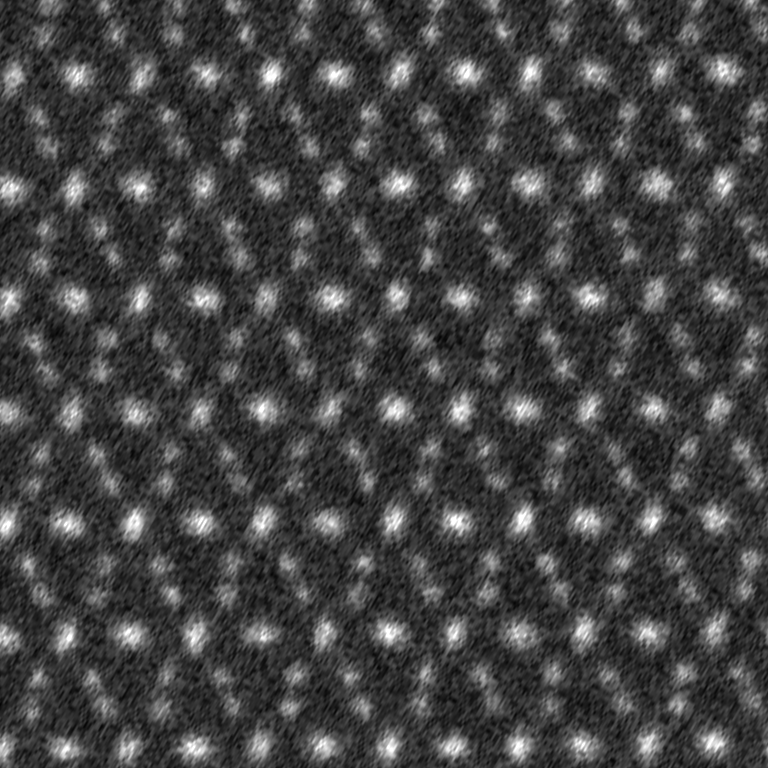
A three.js fragment shader for this pattern:

```glsl
// Grainy grey micrograph of a crystal lattice: bright spots in rows, alternating with tilted dumbbell pairs.
#define UNIT 768.0                  // lattice units across the canvas
#define STEP_ACROSS vec2(64.7, 0.5) // from one column to the next
#define STEP_UP vec2(2.0, 112.1)    // from one row to the next
#define ORIGIN vec2(0.6, 18.5)      // lowest left bright spot
#define BACKGROUND 0.153
#define SPOT_LEVEL 0.64
#define PAIR_LEVEL 0.38
#define JITTER 2.6                  // wander of each spot
#define FADE 0.26                   // variation in brightness
#define GRAIN 0.72
#define GRAIN_SIZE vec2(2.1, 4.6)   // across and along the streaks
#define GRAIN_DIR vec2(0.5, 0.866)

varying vec2 vUv;

float hash(vec2 p) {
  vec3 q = fract(p.xyx * 0.1031);
  q += dot(q, q.yzx + 33.33);
  return fract((q.x + q.y) * q.z);
}

float valueNoise(vec2 p) {
  vec2 i = floor(p), f = fract(p);
  f = f * f * (3.0 - 2.0 * f);
  return mix(mix(hash(i), hash(i + vec2(1.0, 0.0)), f.x),
             mix(hash(i + vec2(0.0, 1.0)), hash(i + 1.0), f.x), f.y);
}

// Coordinates in lattice steps
vec2 toLattice(vec2 p) {
  vec2 a = STEP_ACROSS, b = STEP_UP;
  return vec2(p.x * b.y - p.y * b.x, a.x * p.y - a.y * p.x) / (a.x * b.y - a.y * b.x);
}

// Soft sheared ellipse with a faint halo, varied by its seed
float blob(vec2 d, vec2 size, float lean, vec2 seed) {
  d -= JITTER * (vec2(hash(seed + 11.0), hash(seed + 47.0)) - 0.5);
  d.x -= lean * d.y;
  d /= size;
  float r2 = dot(d, d);
  float level = 1.0 + FADE * (hash(seed + 83.0) - 0.5);
  return level * (exp(-0.5 * r2) + 0.06 * exp(-0.1 * r2));
}

// One bright spot and the dumbbell up and right of it
float motif(vec2 d, vec2 cell) {
  float even = 1.0 - mod(cell.x + cell.y, 2.0);
  vec2 seed = cell * 3.0 + 100.0;
  vec2 spotSize = mix(vec2(10.4, 8.9), vec2(7.6, 10.6), even);
  float spot = blob(d, spotSize, mix(-0.15, 0.15, even), seed);

  vec2 arm = mix(vec2(-6.2, 14.5), vec2(3.0, 15.8), even);
  vec2 c = d - 0.5 * (STEP_ACROSS + STEP_UP);
  float lean = 0.5 * arm.x / arm.y;
  vec2 pairSize = vec2(6.9, 7.8);
  float pair = blob(c - arm, pairSize, lean, seed + 1.0)
             + blob(c + arm, pairSize, lean, seed + 2.0);
  return SPOT_LEVEL * spot + PAIR_LEVEL * pair;
}

// Diagonal streaky grain, centred on zero
float grain(vec2 p) {
  vec2 along = GRAIN_DIR;
  vec2 q = vec2(dot(p, vec2(along.y, -along.x)), dot(p, along)) / GRAIN_SIZE + 600.0;
  return 0.7 * (valueNoise(q) - 0.5) + 0.4 * (valueNoise(q * 0.53 + 37.0) - 0.5);
}

void main() {
  vec2 p = vUv * UNIT;
  vec2 nearest = floor(toLattice(p - ORIGIN) + 0.5);

  // Sum the motifs of the neighbouring cells
  float light = BACKGROUND;
  for (int j = -1; j <= 1; j++) {
    for (int i = -1; i <= 1; i++) {
      vec2 cell = nearest + vec2(float(i), float(j));
      vec2 site = ORIGIN + cell.x * STEP_ACROSS + cell.y * STEP_UP;
      light += motif(p - site, cell);
    }
  }

  // Grain grows with the signal
  light += GRAIN * sqrt(light) * grain(p);
  gl_FragColor = vec4(vec3(clamp(light, 0.0, 1.0)), 1.0);
}
```
